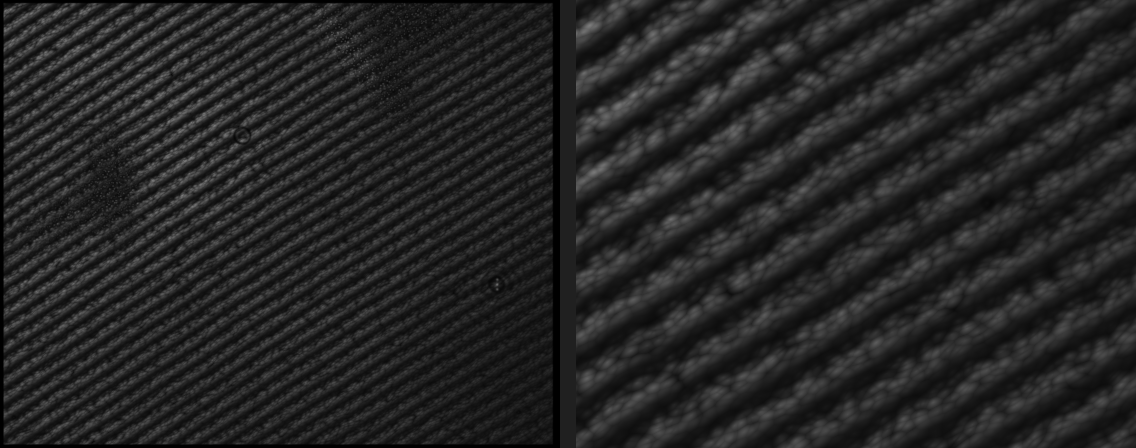
Left: the whole. Right: its middle third, enlarged.
Reproduce this pattern procedurally as a WebGL 2 fragment shader.

```glsl
#version 300 es
precision highp float;

#define FRINGES 27.0
#define SLOPE 0.66
#define PHASE 0.12
#define WARP 0.06
#define GRAIN 72.0
#define FINE_GRAIN 150.0
#define GRAIN_ANGLE 0.56
#define DARK 0.067
#define BRIGHT 0.212
#define DUST 9

uniform vec2 u_resolution;
out vec4 fragColor;

vec2 hash2(vec2 p) {
    vec3 q = fract(p.xyx * vec3(0.1031, 0.1030, 0.0973));
    q += dot(q, q.yzx + 33.33);
    return fract((q.xx + q.yz) * q.zy);
}

// Distance to the nearest jittered cell point
float cellular(vec2 p) {
    vec2 cell = floor(p), f = fract(p);
    float nearest = 4.0;
    for (int y = -1; y <= 1; y++)
        for (int x = -1; x <= 1; x++) {
            vec2 o = vec2(x, y);
            vec2 d = o + hash2(cell + o + 40.0) - f;
            nearest = min(nearest, dot(d, d));
        }
    return sqrt(nearest);
}

// Slow bending of the fringes
float bend(vec2 p) {
    return sin(p.x * 5.1 + p.y * 3.3) + 0.6 * sin(p.y * 9.7 - p.x * 6.2 + 1.0)
         + 0.35 * sin(p.x * 23.0 + p.y * 17.0);
}

mat2 rotation(float angle) {
    float c = cos(angle), s = sin(angle);
    return mat2(c, -s, s, c);
}

// Soft elliptical patch, rotated by an angle
float patchMask(vec2 p, vec2 center, vec2 radius, float angle) {
    vec2 d = rotation(angle) * (p - center) / radius;
    return exp(-dot(d, d));
}

float ringMask(float dist, float radius, float width) {
    float d = (dist - radius) / width;
    return exp(-d * d);
}

void main() {
    vec2 p = gl_FragCoord.xy / u_resolution.y;
    float aspect = u_resolution.x / u_resolution.y;
    float px = 1.0 / u_resolution.y;

    // Irregular speckle at three sizes
    vec2 q = rotation(GRAIN_ANGLE) * p;
    q += 0.0012 * sin(q.yx * vec2(71.0, 93.0) + 2.0 * sin(q * 37.0));
    float clump = cellular(q * vec2(26.0, 40.0) + 5.0) - 0.43;
    float coarse = cellular(q * GRAIN * vec2(0.85, 1.15) + 31.0) - 0.43;
    float fine = cellular(q * FINE_GRAIN * vec2(0.60, 1.20) + 77.0) - 0.43;
    float dots = cellular(p * FINE_GRAIN * 0.8 + 11.0);
    float speckle = 1.0 - 0.45 * clump - 0.85 * coarse - 0.90 * fine;

    // Disturbed regions where the fringes break up
    float leftBlot = patchMask(p, vec2(0.25, 0.59), vec2(0.05, 0.11), 0.1)
                   + 0.6 * patchMask(p, vec2(0.15, 0.52), vec2(0.13, 0.05), 0.55);
    float topBlot = patchMask(p, vec2(0.92, 0.96), vec2(0.12, 0.09), 0.0)
                  + 0.8 * patchMask(p, vec2(0.88, 0.80), vec2(0.045, 0.09), 0.25);
    float blot = clamp(leftBlot + topBlot, 0.0, 1.0);
    float glitter = patchMask(p, vec2(0.77, 0.90), vec2(0.035, 0.12), 0.6);

    // Fringes, slightly flatter to the right, with roughened edges
    float lean = SLOPE * p.x - 0.025 * p.x * p.x;
    float phase = FRINGES * (p.y - lean) + PHASE + WARP * bend(p)
                + 0.08 * clump + 0.14 * coarse + 0.08 * fine
                + blot * 0.8 * (dots - 0.43);
    float fringe = 0.5 + 0.5 * cos(6.28319 * phase);
    fringe = mix(fringe, 0.25, 0.75 * blot);

    // Uneven illumination
    float light = mix(1.24, 0.70, smoothstep(0.35, 1.25, p.x));
    light *= mix(0.82, 1.11, smoothstep(0.0, 0.75, p.y));
    light *= 1.0 + 0.08 * sin(p.x * 8.0 + 1.5 * sin(p.y * 7.0));
    float lum = mix(DARK, BRIGHT * light, fringe * speckle);
    lum -= 0.035 * fine + 0.015 * coarse;
    lum *= 1.0 - 0.30 * blot;
    lum += (0.09 * blot + 0.13 * glitter) * smoothstep(0.36, 0.08, dots);

    // Diffraction ring and rippled spot
    float ringDist = length(p - vec2(0.541, 0.697));
    lum *= 1.0 - 0.6 * ringMask(ringDist, 0.018, 0.003);
    lum += 0.05 * ringMask(ringDist, 0.012, 0.003);
    vec2 spot = p - vec2(1.109, 0.365);
    float spotDist = length(spot);
    lum *= 1.0 + 0.35 * cos(spotDist * 300.0) * exp(-spotDist * 22.0);
    lum *= 1.0 - 0.5 * ringMask(spotDist, 0.016, 0.004);
    for (int i = -1; i <= 1; i++) {
        float d = length(spot - vec2(0.001, 0.011 * float(i))) / 0.003;
        lum += 0.25 * exp(-d * d);
    }

    // Scattered dust
    for (int i = 0; i < DUST; i++) {
        vec2 at = hash2(vec2(float(i) * 7.0 + 3.0, 19.0)) * vec2(aspect, 1.0);
        lum *= 1.0 - 0.4 * ringMask(length(p - at), 0.003, 0.003);
    }

    // Black frame
    vec2 low = smoothstep(vec2(-px), vec2(px), p - vec2(0.008));
    vec2 high = smoothstep(vec2(-px), vec2(px), vec2(aspect - 0.016, 0.993) - p);
    lum *= low.x * low.y * high.x * high.y;

    fragColor = vec4(vec3(clamp(lum, 0.0, 1.0)), 1.0);
}
```
